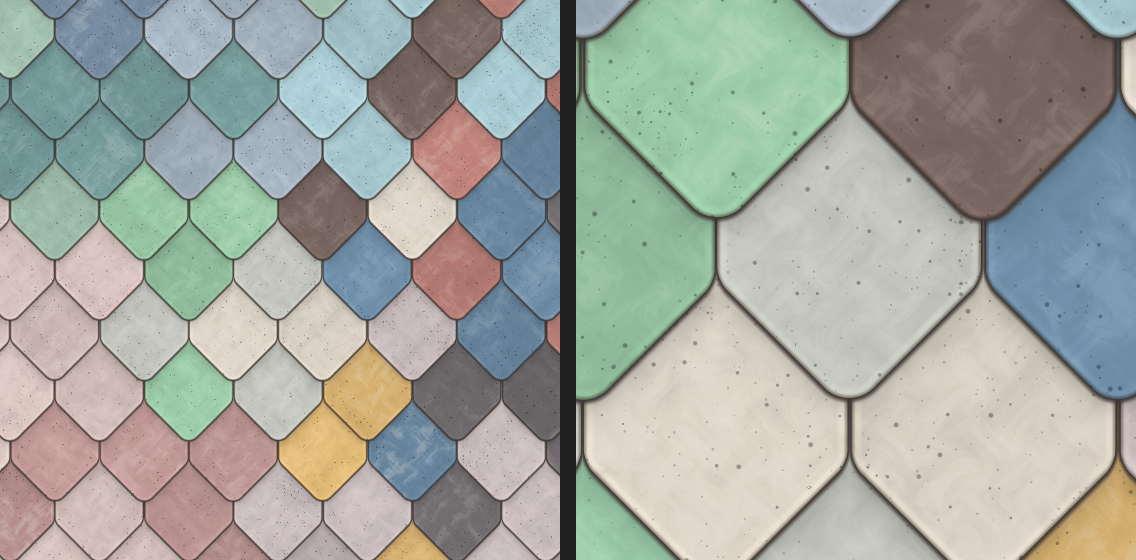
Left, the full canvas; right, a detail of the centre.
A WebGL 2 fragment shader for this pattern:

```glsl
#version 300 es
precision highp float;
// Weathered shingle wall: rows of pointed, round-tipped tiles, each row overlapping the one below.
// Rows are painted from low to high with a distance function; each tile takes the palette
// colour whose home is nearest after a random shift, then gets mottling, pits and a rim.

uniform vec2 u_resolution;
out vec4 fragColor;

const float TILES_ACROSS = 6.27;          // tile widths per canvas
const float ROW_RISE = 0.675;             // the lengths below are in tile widths
const vec2 FIRST_TIP = vec2(0.114, -0.01);
const float TIP_RADIUS = 0.13;
const float SIDE_RADIUS = 0.035;
const float HALF_GAP = 0.008;
const float JITTER = 0.010;
const float JOINT_WIDTH = 0.026;
const float SHADOW_REACH = 0.045;
const float SHADOW_DEPTH = 0.22;
const float COLOUR_SCATTER = 0.42;        // how far colours stray from home
const float PIT_SCALE = 26.0;
const vec3 JOINT = vec3(0.25, 0.22, 0.21);
const vec3 LIME = vec3(0.80, 0.79, 0.77);

const int COLOURS = 16;
const vec3 PALETTE[COLOURS] = vec3[](
  vec3(0.84, 0.81, 0.76), vec3(0.83, 0.75, 0.73), vec3(0.77, 0.72, 0.72), vec3(0.73, 0.58, 0.57),
  vec3(0.73, 0.50, 0.47), vec3(0.87, 0.72, 0.46), vec3(0.59, 0.77, 0.64), vec3(0.62, 0.74, 0.67),
  vec3(0.46, 0.61, 0.61), vec3(0.45, 0.53, 0.61), vec3(0.64, 0.70, 0.75), vec3(0.42, 0.54, 0.64),
  vec3(0.44, 0.42, 0.43), vec3(0.46, 0.39, 0.37), vec3(0.66, 0.79, 0.82), vec3(0.76, 0.77, 0.74));
const vec2 HOMES[COLOURS] = vec2[](
  vec2(0.52, 0.38), vec2(0.10, 0.30), vec2(0.62, 0.20), vec2(0.22, 0.18),
  vec2(0.88, 0.65), vec2(0.54, 0.22), vec2(0.25, 0.52), vec2(0.22, 0.70),
  vec2(0.18, 0.82), vec2(0.13, 0.92), vec2(0.45, 0.72), vec2(0.80, 0.42),
  vec2(0.92, 0.28), vec2(0.72, 0.80), vec2(0.66, 0.90), vec2(0.35, 0.40));

float hash(vec2 p) {
  vec3 q = fract(p.xyx * 0.1031);
  q += dot(q, q.yzx + 33.33);
  return fract((q.x + q.y) * q.z);
}

// Layered, warped sines, roughly -1 to 1
float mottle(vec2 p) {
  float sum = 0.0, amp = 0.5;
  for (int i = 0; i < 5; i++) {
    p += 0.8 * sin(p.yx * 1.3 + float(i));
    sum += amp * sin(p.x) * cos(p.y);
    p = mat2(1.5, 1.1, -1.1, 1.5) * p;
    amp *= 0.68;
  }
  return sum;
}

// Small round holes, one candidate per cell
float pits(vec2 p, float density) {
  vec2 cell = floor(p);
  vec2 centre = 0.35 + 0.3 * vec2(hash(cell + 3.7), hash(cell + 9.1));
  float radius = mix(0.12, 0.34, hash(cell + 5.3));
  float dist = length(fract(p) - centre);
  return step(hash(cell), density) * (1.0 - smoothstep(0.4 * radius, radius, dist));
}

// Signed distance of the intersection of two regions, with a rounded corner
float roundedMeet(float a, float b, float radius) {
  vec2 q = vec2(a, b) + radius;
  return length(max(q, 0.0)) + min(max(q.x, q.y), 0.0) - radius;
}

// Tile with its tip at the origin, upright sides and no upper end
float tileDistance(vec2 p) {
  p.y += TIP_RADIUS * 0.414;
  float point = roundedMeet((p.x - p.y) * 0.7071, (-p.x - p.y) * 0.7071, TIP_RADIUS);
  return roundedMeet(point, abs(p.x) - 0.5 + HALF_GAP, SIDE_RADIUS);
}

vec3 tileColour(vec2 id, vec2 centre) {
  float best = 1e3;
  int pick = 0;
  for (int k = 0; k < COLOURS; k++) {
    float score = distance(centre, HOMES[k]) + COLOUR_SCATTER * hash(id + float(k) * 17.3);
    if (score < best) { best = score; pick = k; }
  }
  return PALETTE[pick] * mix(0.95, 1.05, hash(id + 41.0));
}

vec3 weather(vec3 colour, vec2 p, vec2 id, float d) {
  float wear = hash(id + 71.0);
  vec2 q = p + 10.0 * vec2(hash(id + 11.0), hash(id + 23.0));
  float broad = mottle(q * 4.0);
  float fine = mottle(q * 17.0 + 5.0);
  colour *= 1.0 + 0.045 * broad + 0.045 * fine;
  colour = mix(colour, LIME, (0.1 + 0.25 * wear * wear) * smoothstep(0.1, 0.9, broad + 0.6 * fine));
  float density = 0.03 + 0.22 * wear * smoothstep(-0.3, 0.7, -broad);
  float holes = max(pits(q * PIT_SCALE, density), 0.6 * pits(q * PIT_SCALE * 1.9, density));
  colour *= 1.0 - 0.32 * holes;
  float rim = smoothstep(-0.045, -0.025, d) * (1.0 - smoothstep(-0.022, -0.005, d));
  colour *= 1.0 + 0.05 * rim;
  return mix(colour, colour * vec3(0.70, 0.66, 0.62), smoothstep(-0.016, 0.0, d));
}

void main() {
  float canvas = min(u_resolution.x, u_resolution.y);
  vec2 p = gl_FragCoord.xy / canvas * TILES_ACROSS - FIRST_TIP;
  float pixel = TILES_ACROSS / canvas;
  float row = floor(p.y / ROW_RISE);
  vec3 colour = JOINT;
  // Each row casts its shadow on the rows below, then covers them
  for (float r = row - 1.0; r < row + 1.5; r++) {
    float shift = 0.5 * mod(r, 2.0);
    vec2 id = vec2(floor(p.x - shift + 0.5), r);
    vec2 tip = vec2(id.x + shift, r * ROW_RISE);
    vec2 nudge = JITTER * (vec2(hash(id + 51.0), hash(id + 61.0)) - 0.5);
    vec2 local = p - tip - nudge;
    float d = tileDistance(local);
    float outside = max(d, 0.0);
    colour *= 1.0 - SHADOW_DEPTH * exp(-outside / SHADOW_REACH);
    colour = mix(JOINT, colour, smoothstep(0.0, JOINT_WIDTH, outside));
    vec2 centre = (tip + FIRST_TIP + vec2(0.0, 0.55)) / TILES_ACROSS;
    vec3 face = weather(tileColour(id, centre), local, id, d);
    colour = mix(colour, face, clamp(0.5 - d / pixel, 0.0, 1.0));
  }
  fragColor = vec4(colour, 1.0);
}
```
